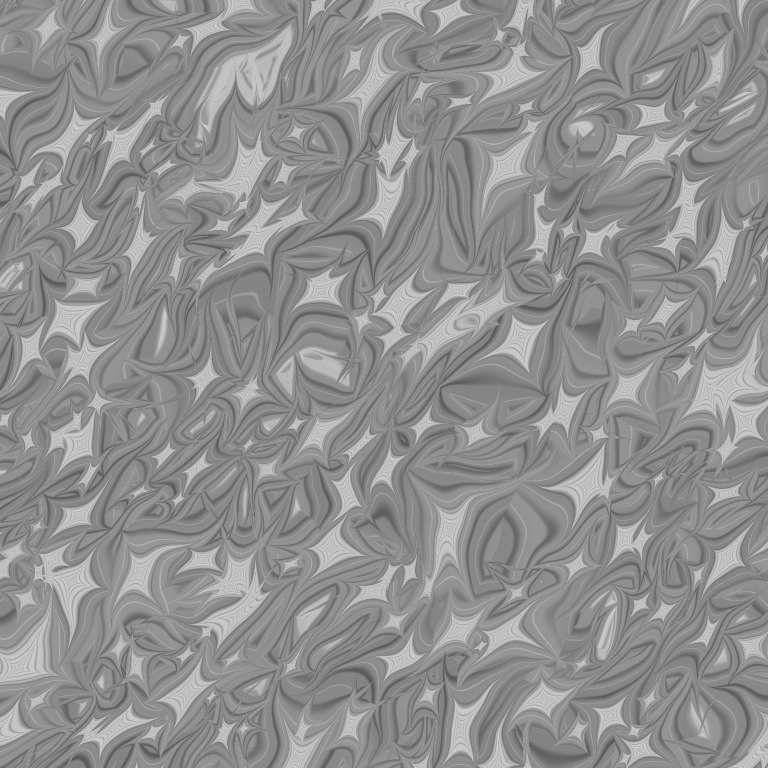
Reproduce this texture procedurally as a Shadertoy shader.

```glsl
// Grey crumpled shards: scattered four-pointed concave stars, stretched along a
// diagonal grain. The nearest star under a root metric gives a height, which is
// bent by gradient noise and toned into pale cores, grey facets and dark folds.

const float GRAIN_ANGLE = 0.92;           // direction of the long axis
const vec2 CELLS = vec2(6.2, 12.8);       // cells along and across the grain
const float FINE_SCALE = 2.3;             // small stars relative to large ones
const float FINE_SHARE = 0.27;            // share of fine cells holding a star
const float TWIST = 1.5;                  // spread of star rotations
const float WARP = 0.038;                 // bending of the shards
const float CORE_SIZE = 0.43;             // radius of pale star cores
const float FAR_SIZE = 1.72;              // distance of the pale gaps
const float GREY = 0.552;
const float PALE = 0.785;
const float FOLD_DEPTH = 0.17;
const int SAMPLES = 2;                    // supersampling per axis

vec2 hash2(vec2 p) {
    vec3 q = fract(vec3(p.xyx) * vec3(0.1031, 0.1030, 0.0973));
    q += dot(q, q.yzx + 33.33);
    return fract((q.xx + q.yz) * q.zy);
}

float gradientNoise(vec2 p) {
    vec2 i = floor(p), f = fract(p);
    vec2 u = f * f * f * (f * (f * 6.0 - 15.0) + 10.0);
    vec4 corner;
    for (int k = 0; k < 4; k++) {
        vec2 o = vec2(k & 1, k >> 1);
        float a = 6.2832 * hash2(i + o + 71.0).x;
        corner[k] = dot(vec2(cos(a), sin(a)), f - o);
    }
    return 1.4 * mix(mix(corner.x, corner.y, u.x), mix(corner.z, corner.w, u.x), u.y);
}

vec2 noisePair(vec2 p) {
    return vec2(gradientNoise(p), gradientNoise(p + 37.4));
}

// Nearest star: x is its distance in the root metric, y its random identity
vec2 nearestStar(vec2 p, float share, float seed) {
    vec2 best = vec2(9.0, 0.0);
    vec2 cell = floor(p);
    for (int j = -2; j <= 2; j++)
    for (int i = -2; i <= 2; i++) {
        vec2 id = cell + vec2(i, j);
        vec2 traits = hash2(id + seed + 150.0);
        if (traits.x > share) continue;
        vec2 d = p - id - hash2(id + seed + 20.0);
        float turn = TWIST * (traits.y - 0.5);
        d = mat2(cos(turn), sin(turn), -sin(turn), cos(turn)) * d;
        vec2 root = sqrt(abs(d) + 0.0004);
        float size = mix(0.72, 1.4, fract(traits.y * 7.31));
        float dist = (root.x + root.y) * (root.x + root.y) / size;
        if (dist < best.x) best = vec2(dist, fract(traits.y * 13.7));
    }
    return best;
}

// Soft on the near side, crisp on the far side
float fold(float r, float at) {
    return smoothstep(at - 0.17, at, r) * (1.0 - smoothstep(at, at + 0.07, r));
}

float thinLine(float r, float at, float width) {
    return 1.0 - smoothstep(0.0, width, abs(r - at));
}

float tone(float r, float id, float sway) {
    // Grey facets with dark folds and light creases
    float shade = GREY + 0.028 * sin(4.5 * r + 6.28 * id) + 0.02 * (id - 0.5);
    float strength = clamp(0.75 + 0.9 * sway, 0.25, 1.0);
    shade -= FOLD_DEPTH * strength * fold(r, 0.82 + 0.2 * id);
    shade -= FOLD_DEPTH * 0.8 * fold(r, 1.38 + 0.16 * id);
    shade += 0.13 * thinLine(r, 0.6 + 0.1 * id, 0.022);
    shade += 0.1 * thinLine(r, 1.14 + 0.2 * id, 0.025);

    // Pale cores and gaps traced by fine contour lines
    float rings = pow(0.5 + 0.5 * cos(15.0 * log(r + 0.06) + 6.28 * id), 7.0);
    float pale = PALE - 0.17 * rings - 0.07 * smoothstep(0.2, 0.5, r) * id;
    float edge = CORE_SIZE + 0.14 * (id - 0.5);
    float core = 1.0 - smoothstep(edge - 0.07, edge + 0.02, r);
    float gap = smoothstep(FAR_SIZE, FAR_SIZE + 0.12, r);
    shade -= 0.1 * thinLine(r, edge + 0.035, 0.03);
    return mix(shade, pale, max(core, gap));
}

float shards(vec2 uv) {
    vec2 bent = uv + WARP * noisePair(uv * 6.0) + 0.25 * WARP * noisePair(uv * 17.0);
    float c = cos(GRAIN_ANGLE), s = sin(GRAIN_ANGLE);
    vec2 p = vec2(c * bent.x + s * bent.y, c * bent.y - s * bent.x) * CELLS;
    vec2 star = nearestStar(p, 1.0, 0.0);
    vec2 small = nearestStar(p * FINE_SCALE, FINE_SHARE, 300.0);
    if (small.x < star.x) star = small;
    float sway = gradientNoise(p * 1.1 + 9.0);
    return tone(star.x * (1.0 + 0.3 * sway), star.y, sway);
}

void mainImage(out vec4 fragColor, in vec2 fragCoord) {
    float sum = 0.0;
    for (int j = 0; j < SAMPLES; j++)
    for (int i = 0; i < SAMPLES; i++) {
        vec2 offset = (vec2(i, j) + 0.5) / float(SAMPLES) - 0.5;
        sum += shards((fragCoord + offset) / iResolution.y);
    }
    fragColor = vec4(vec3(sum / float(SAMPLES * SAMPLES)), 1.0);
}
```
